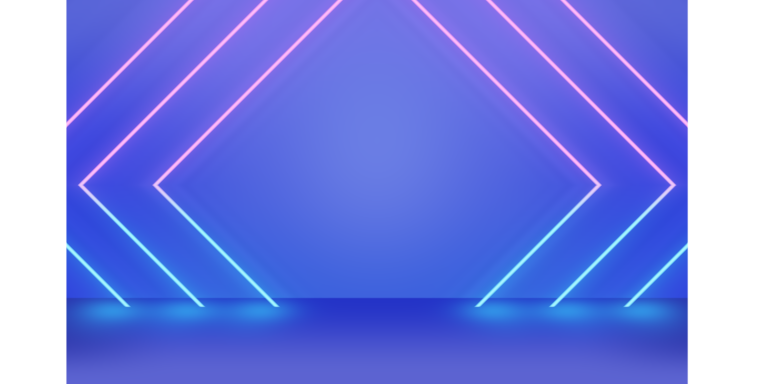
Reproduce this background procedurally as a Shadertoy shader.

```glsl
const float CENTRE_X = 0.982;
const float PANEL_HALF = 0.809;
const float FLOOR_Y = 0.224;
const float FOOT_Y = 0.201;
const float APEX_Y = 0.518;
const float FIRST_RADIUS = 0.578;
const float RADIUS_STEP = 0.194;
const int CHEVRONS = 3;
const float TUBE_HALF = 0.0048;
const float STREAK_SCALE = 38.0;
const float STREAK_AMOUNT = 0.022;

const vec3 WALL_TOP = vec3(0.44, 0.44, 0.90);
const vec3 WALL_MIDDLE = vec3(0.30, 0.37, 0.87);
const vec3 WALL_BASE = vec3(0.21, 0.36, 0.86);
const vec3 WALL_SIDE = vec3(0.19, 0.26, 0.86);
const vec3 WALL_CORNER = vec3(0.34, 0.39, 0.84);
const vec3 WALL_HEART = vec3(0.44, 0.52, 0.90);
const vec3 FLOOR_BACK = vec3(0.14, 0.20, 0.78);
const vec3 FLOOR_FRONT = vec3(0.36, 0.39, 0.82);
const vec3 FLOOR_SIDE = vec3(0.17, 0.20, 0.64);
const vec3 PINK_TUBE = vec3(0.97, 0.62, 0.96);
const vec3 CYAN_TUBE = vec3(0.50, 0.92, 0.99);
const vec3 PINK_GLOW = vec3(0.68, 0.42, 0.95);
const vec3 CYAN_GLOW = vec3(0.20, 0.64, 0.93);

float hash(float n) {
    return fract(sin(n * 127.1) * 43758.5453);
}

float noise(float x) {
    float cell = floor(x);
    float f = fract(x);
    return mix(hash(cell), hash(cell + 1.0), f * f * (3.0 - 2.0 * f));
}

float blob(vec2 offset, vec2 size) {
    vec2 q = offset / size;
    return exp(-dot(q, q));
}

// q.x is the distance from the mirror axis, q.y the height
vec3 wallColour(vec2 q) {
    vec3 col = mix(WALL_BASE, WALL_MIDDLE, smoothstep(FLOOR_Y, 0.6, q.y));
    col = mix(col, WALL_TOP, smoothstep(0.5, 1.0, q.y));
    vec3 side = mix(WALL_SIDE, WALL_CORNER, smoothstep(0.6, 1.0, q.y));
    col = mix(col, side, smoothstep(0.3, 0.8, q.x));
    col = mix(col, WALL_HEART, 0.8 * blob(q - vec2(0.0, 0.62), vec2(0.26, 0.30)));

    // Brushed streaks parallel to the tubes
    float across = q.x + abs(q.y - APEX_Y);
    float streak = noise(across * STREAK_SCALE) - 0.5;
    return col + STREAK_AMOUNT * streak * smoothstep(0.3, 0.6, across);
}

vec3 floorColour(vec2 q) {
    float depth = q.y / FLOOR_Y;
    vec3 col = mix(FLOOR_FRONT, FLOOR_BACK, smoothstep(0.1, 1.0, depth));
    float side = smoothstep(0.5, 0.85, q.x) * smoothstep(0.0, 0.6, depth);
    return mix(col, FLOOR_SIDE, 0.75 * side);
}

void mainImage(out vec4 fragColor, in vec2 fragCoord) {
    float px = 1.0 / iResolution.y;
    vec2 q = fragCoord * px;
    q.x = abs(q.x - CENTRE_X);

    float onWall = smoothstep(-px, px, q.y - FLOOR_Y);
    vec3 col = mix(floorColour(q), wallColour(q), onWall);

    float pinkness = smoothstep(APEX_Y - 0.12, APEX_Y + 0.05, q.y);
    vec3 tubeColour = mix(CYAN_TUBE, PINK_TUBE, pinkness);
    vec3 glowColour = mix(CYAN_GLOW, PINK_GLOW, pinkness);
    float nearFoot = 1.0 - smoothstep(FOOT_Y, APEX_Y, q.y);
    float glowPower = mix(0.18 + 0.42 * nearFoot, 0.42, pinkness);
    float aboveFoot = smoothstep(-px, px, q.y - FOOT_Y);

    // Light cast on the wall and floor
    float glow = 0.0;
    float pool = 0.0;
    float tube = 0.0;
    float core = 0.0;
    for (int i = 0; i < CHEVRONS; i++) {
        float radius = FIRST_RADIUS + RADIUS_STEP * float(i);
        float d = abs(q.x + abs(q.y - APEX_Y) - radius) * 0.7071;
        glow += exp(-d / 0.032);
        tube = max(tube, 1.0 - smoothstep(TUBE_HALF - px, TUBE_HALF + px, d));
        core = max(core, exp(-d * d / (TUBE_HALF * TUBE_HALF * 0.3)));

        vec2 foot = vec2(radius - (APEX_Y - FOOT_Y), FOOT_Y);
        vec2 offset = q - foot;
        pool += 0.65 * blob(offset - vec2(0.035, -0.008), vec2(0.085, 0.030));
        pool += 0.25 * blob(offset - vec2(0.075, -0.035), vec2(0.100, 0.045));
    }
    col = mix(col, glowColour, min(glow * glowPower, 0.75) * onWall);
    col = mix(col, CYAN_GLOW, min(pool, 0.85) * mix(1.0, 0.35, onWall));

    // Bright tubes with paler cores
    tubeColour = mix(tubeColour, vec3(1.0), 0.35 * core);
    col = mix(col, tubeColour, tube * aboveFoot);

    // White margins
    float inside = 1.0 - smoothstep(-px, px, q.x - PANEL_HALF);
    fragColor = vec4(mix(vec3(1.0), clamp(col, 0.0, 1.0), inside), 1.0);
}
```
